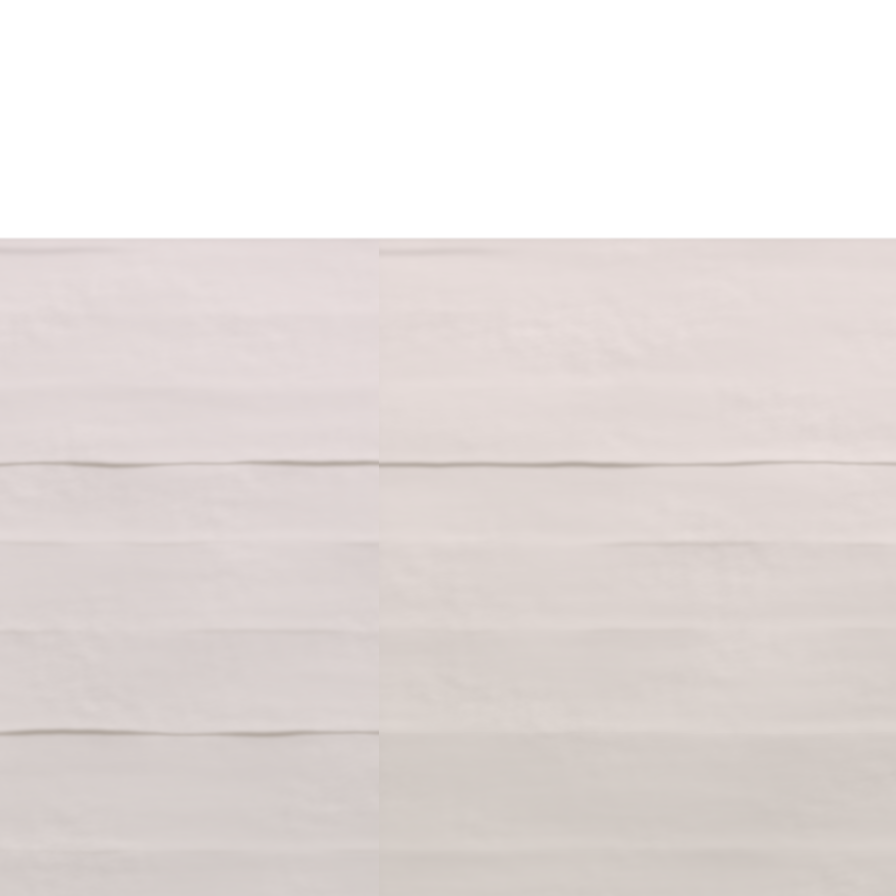
A Shadertoy shader for this texture:

```glsl
// Pale board-marked plaster wall: two panels of uneven courses below a white band.
#define WALL_TOP 0.734
#define SEAM_X 0.423
#define JOINTS 7
#define JOINT_WIDTH 0.0031
#define WOBBLE 0.009
#define GRAIN 0.026
#define STREAKS 0.032
#define WARM_LIGHT vec3(0.898, 0.856, 0.847)
#define WARM_SHADE vec3(0.826, 0.797, 0.776)
#define CREVICE vec3(0.67, 0.63, 0.595)

float hash(vec2 p) {
    vec3 q = fract(vec3(p.xyx) * 0.1031);
    q += dot(q, q.yzx + 33.33);
    return fract((q.x + q.y) * q.z);
}

float cornerGradient(vec2 cell, vec2 offset) {
    float angle = 6.2832 * hash(cell);
    return dot(vec2(cos(angle), sin(angle)), offset);
}

// Gradient noise, roughly -0.7 to 0.7
float noise(vec2 p) {
    vec2 i = floor(p), f = fract(p);
    vec2 u = f * f * f * (f * (f * 6.0 - 15.0) + 10.0);
    vec2 e = vec2(1.0, 0.0);
    float low = mix(cornerGradient(i, f), cornerGradient(i + e.xy, f - e.xy), u.x);
    float high = mix(cornerGradient(i + e.yx, f - e.yx), cornerGradient(i + e.xx, f - e.xx), u.x);
    return mix(low, high, u.y);
}

float fbm(vec2 p) {
    float sum = 0.0, amplitude = 0.5;
    for (int i = 0; i < 4; i++) {
        sum += amplitude * noise(p);
        p = p * 2.03 + 19.7;
        amplitude *= 0.5;
    }
    return sum;
}

// Height of joint n; courses grow taller towards the bottom
float jointHeight(float n) {
    float spread = n - 2.8;
    return WALL_TOP - n * (0.0841 + 0.00078 * spread * spread);
}

// Depth of the crack: one runs across both panels, one only on the left
float crackStrength(float n, float panel) {
    if (n == 3.0) return 0.85;
    if (n == 6.0) return 0.85 * (1.0 - panel);
    return n < 3.0 ? 0.02 : 0.22 * hash(vec2(n, panel + 7.0));
}

vec3 wallColor(vec2 uv) {
    float panel = step(SEAM_X, uv.x);
    vec2 p = uv + vec2(panel * 17.0, 3.0);

    // Overall light: bright upper right, greyer below
    float light = smoothstep(0.0, 0.72, uv.y + 0.12 * (uv.x - 0.5) * (uv.y * 4.0 - 1.0));
    light += 0.14 * (1.0 - panel) * (1.0 - uv.y) + 0.25 * fbm(p * vec2(3.0, 5.0));
    vec3 color = mix(WARM_SHADE, WARM_LIGHT, clamp(light, 0.0, 1.0));
    color += vec3(-0.004, -0.003, 0.006) * (1.0 - panel);

    // Joints: crack, raised lip above, soft shadow below
    float course = 0.0;
    for (int i = 1; i <= JOINTS; i++) {
        float n = float(i);
        float bend = WOBBLE * fbm(vec2(p.x * 5.0, n * 9.3));
        float s = uv.y - jointHeight(n) + bend;
        float strength = crackStrength(n, panel);
        float wear = smoothstep(-0.3, 0.3, noise(vec2(p.x * 7.0, n * 5.7)));
        float presence = n < 3.0 ? 0.35 : 0.75;
        float width = JOINT_WIDTH * (0.75 + 0.4 * wear);
        float crack = exp(-s * s / (width * width));
        float lip = exp(-pow((s - 0.007) / 0.009, 2.0));
        float shadow = smoothstep(0.007, -0.009, s) * exp(min(s, 0.0) / 0.024);
        color += 0.022 * presence * lip * (0.4 + hash(vec2(n, panel)));
        color -= 0.024 * presence * shadow * (0.15 + wear);
        float open = strength > 0.5 ? 0.45 + 0.55 * wear : wear * wear;
        color = mix(color, CREVICE, crack * strength * open);
        course += smoothstep(0.008, -0.008, s);
    }
    color += 0.010 * (hash(vec2(floor(course + 0.5), panel + 3.0)) - 0.5) * smoothstep(0.5, 3.0, course);

    // Horizontal trowel streaks and finely lit relief
    color += STREAKS * fbm(p * vec2(3.0, 26.0));
    vec2 grain = p * vec2(34.0, 52.0);
    float patches = smoothstep(-0.2, 0.45, noise(p * vec2(7.0, 12.0)));
    color += GRAIN * (0.3 + patches) * (fbm(grain) - fbm(grain + vec2(0.25, 0.4)));

    // Worn streaks just under the top edge, at the start of each panel
    float along = uv.x - panel * SEAM_X;
    float drop = (uv.y - WALL_TOP + 0.014 + 0.004 * noise(p * 9.0)) / 0.005;
    color -= 0.055 * exp(-drop * drop) * smoothstep(0.19, 0.05, along);

    // Faint vertical seam, shaded along the start of the right panel
    float seam = exp(-abs(uv.x - SEAM_X) / 0.006);
    return color - 0.007 * seam * panel;
}

void mainImage(out vec4 fragColor, in vec2 fragCoord) {
    vec2 uv = fragCoord / iResolution.xy;
    float soft = max(0.0022, 1.0 / iResolution.y);
    float rim = exp(-abs(uv.y - WALL_TOP) / 0.003);
    vec3 wall = wallColor(uv) - 0.04 * rim;
    float above = smoothstep(-soft, soft, uv.y - WALL_TOP);
    fragColor = vec4(mix(wall, vec3(1.0), above), 1.0);
}
```
